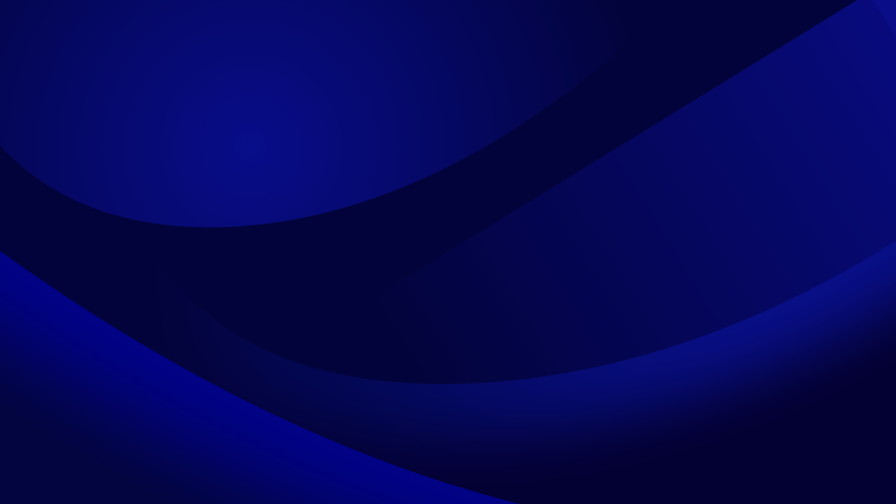
A WebGL 2 fragment shader for this background:

```glsl
#version 300 es
precision highp float;
// Deep blue background of overlapping curved sheets.
// Each sheet is the region on one side of a curve, shaded by a soft gradient
// and layered over a dark base with antialiased edges.

uniform vec2 u_resolution;
out vec4 fragColor;

// Colours
const vec3 BASE = vec3(0.010, 0.012, 0.235);
const vec3 GLOW = vec3(0.030, 0.050, 0.540);
const vec3 BEAM = vec3(0.030, 0.040, 0.490);
const vec3 CORNER = vec3(0.035, 0.055, 0.550);
const vec3 RIM_DIM = vec3(0.010, 0.025, 0.300);
const vec3 RIM_BRIGHT = vec3(0.030, 0.055, 0.520);
const vec3 HOLLOW = vec3(0.012, 0.002, 0.205);
const vec3 WAVE_RIM = vec3(0.004, 0.008, 0.520);
const vec3 WAVE_DEEP = vec3(0.010, 0.018, 0.250);

// Layout, in units of the canvas height
const vec2 GLOW_CENTER = vec2(0.498, 0.710);
const float GLOW_RADIUS = 0.78;
const vec2 GLOW_LOW = vec2(0.417, 0.549);
const vec3 GLOW_BEND = vec3(0.530, 0.070, 4.2);
const vec2 BOWL_LOW = vec2(0.880, 0.238);
const vec3 BOWL_BEND = vec3(0.350, 0.055, 3.5);
const float BOWL_FADE = 0.21;
const vec2 BEAM_TOP = vec2(1.701, 1.0);
const float BEAM_SLOPE = 0.615;
const vec2 BEAM_DIR = vec2(0.850, 0.520);
const vec2 BEAM_RANGE = vec2(0.840, 2.0);
const vec2 CORNER_TOP = vec2(1.731, 1.0);
const float CORNER_SLOPE = -1.5;
const vec3 WAVE = vec3(0.502, -0.720, 0.226);
const float WAVE_FADE = 0.27;

// Height of a lopsided bowl: bend holds curvature, left extra and its rate
float bowl(float x, vec2 low, vec3 bend) {
    float d = x - low.x;
    return low.y + d * d * (bend.x + bend.y * exp(-bend.z * d));
}

// Antialiased coverage, one where the signed distance is positive
float cover(float d, float pixel) {
    return smoothstep(-pixel, pixel, d);
}

// Approximate distance from a height difference and the slope of the curve
float slant(float dy, float slope) {
    return dy * inversesqrt(1.0 + slope * slope);
}

void main() {
    vec2 p = gl_FragCoord.xy / u_resolution.y;
    float pixel = 0.75 / u_resolution.y;
    float eps = 0.002;
    vec3 color = BASE;

    // Diagonal sheet, brightening toward the upper right
    float beamEdge = BEAM_TOP.y + BEAM_SLOPE * (p.x - BEAM_TOP.x) - p.y;
    float along = (dot(p, BEAM_DIR) - BEAM_RANGE.x) / (BEAM_RANGE.y - BEAM_RANGE.x);
    vec3 beam = mix(BASE, BEAM, clamp(along, 0.0, 1.0));
    color = mix(color, beam, cover(slant(beamEdge, BEAM_SLOPE), pixel));

    // Small bright fold in the upper right corner
    float fold = p.y - CORNER_TOP.y - CORNER_SLOPE * (p.x - CORNER_TOP.x);
    color = mix(color, CORNER, 0.7 * cover(slant(fold, CORNER_SLOPE), pixel));

    // Radial glow held inside the upper bowl
    float glowY = bowl(p.x, GLOW_LOW, GLOW_BEND);
    float glowSlope = (bowl(p.x + eps, GLOW_LOW, GLOW_BEND) - glowY) / eps;
    float glow = max(0.0, 1.0 - length(p - GLOW_CENTER) / GLOW_RADIUS);
    color = mix(color, GLOW, glow * cover(slant(p.y - glowY, glowSlope), pixel));

    // Lower bowl with a lit rim that fades downward and to the left
    float bowlY = bowl(p.x, BOWL_LOW, BOWL_BEND);
    float bowlSlope = (bowl(p.x + eps, BOWL_LOW, BOWL_BEND) - bowlY) / eps;
    float depth = slant(bowlY - p.y, bowlSlope);
    vec3 rim = mix(RIM_DIM, RIM_BRIGHT, smoothstep(0.4, 1.6, p.x));
    vec3 inside = mix(rim, HOLLOW, smoothstep(0.0, BOWL_FADE, depth));
    color = mix(color, inside, cover(depth, pixel) * smoothstep(0.28, 0.58, p.x));

    // Front wave in the lower left, brightest along its edge
    float waveY = WAVE.x + p.x * (WAVE.y + WAVE.z * p.x);
    float waveDepth = slant(waveY - p.y, WAVE.y + 2.0 * WAVE.z * p.x);
    vec3 wave = mix(WAVE_RIM, WAVE_DEEP, smoothstep(0.0, WAVE_FADE, waveDepth));
    color = mix(color, wave, cover(waveDepth, pixel));

    fragColor = vec4(color, 1.0);
}
```
